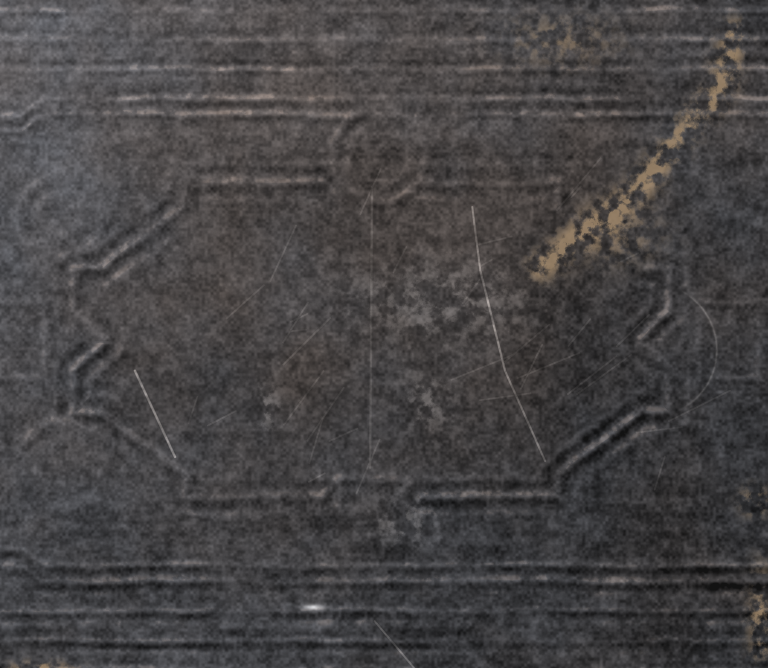
This texture is drawn by a WebGL 1 fragment shader. Its source:

```glsl
precision highp float;
uniform vec2 u_resolution;

float hash(vec2 p) {
  vec3 h = fract(vec3(p.xyx) * .1031);
  h += dot(h, h.yzx + 33.33);
  return fract((h.x + h.y) * h.z);
}
float noise(vec2 p) {
  vec2 i = floor(p), f = fract(p);
  f = f * f * (3. - 2. * f);
  return mix(mix(hash(i), hash(i + vec2(1, 0)), f.x),
             mix(hash(i + vec2(0, 1)), hash(i + vec2(1, 1)), f.x), f.y);
}
float fbm(vec2 p) {
  float sum = 0., amp = .53;
  for (int i = 0; i < 4; i++) {
    sum += amp * noise(p);
    p = mat2(1.6, 1.2, -1.2, 1.6) * p + 7.3;
    amp *= .5;
  }
  return sum;
}
float segment(vec2 p, vec2 a, vec2 b) {
  vec2 ab = b - a;
  return length(p - a - ab * clamp(dot(p - a, ab) / dot(ab, ab), 0., 1.));
}
float ridge(float d, float width) { return exp(-d * d / (width * width)); }
float blob(vec2 p, vec2 centre, vec2 radius) { return ridge(length((p - centre) / radius), 1.); }
float scratch(vec2 p, vec2 a, vec2 b, float width) {
  return 1. - smoothstep(width * .3, width * 1.7, segment(p, a, b));
}

// Notched panel border in one folded quadrant
float frameDistance(vec2 q) {
  float d = segment(q, vec2(.075, .235), vec2(.28, .235));
  d = min(d, segment(q, vec2(.28, .235), vec2(.28, .202)));
  d = min(d, segment(q, vec2(.28, .202), vec2(.404, .108)));
  d = min(d, segment(q, vec2(.404, .108), vec2(.446, .108)));
  d = min(d, segment(q, vec2(.446, .108), vec2(.446, .045)));
  return min(d, segment(q, vec2(.446, .045), vec2(.401, .003)));
}

// Height of the pressed ornament
float relief(vec2 p) {
  vec2 c = p - vec2(.557, .491);
  c += .005 * (vec2(noise(p * 22.), noise(p * 22. + 40.)) - .5);
  vec2 q = abs(c);
  float frame = frameDistance(q);
  float h = ridge(frame, .007) + .5 * ridge(frame - .027, .007) - .6 * ridge(frame - .014, .01);
  float jog = .024 * smoothstep(.49, .53, -c.x);
  for (int i = 0; i < 5; i++) {
    float k = float(i), rail = .337 + .024 * min(k, 1.) + .044 * max(k - 1., 0.);
    float d = q.y - rail + jog * step(k, 1.5);
    h += .7 * ridge(d, .005) - .5 * ridge(d - .011, .006);
  }
  h += .7 * blob(vec2(mod(p.x, .052), q.y), vec2(.026, .428), vec2(.011));
  float medal = length(c - vec2(.01, .277));
  h += 1.1 * ridge(medal - .07, .008) + .7 * ridge(medal - .045, .008);
  float boss = segment(vec2(q.x, c.y), vec2(0, -.208), vec2(.05, -.208));
  boss = min(boss, segment(vec2(q.x, c.y), vec2(.05, -.208), vec2(.075, -.235)));
  h += ridge(boss, .007);
  float scroll = length(q - vec2(.465, .187));
  h += .8 * ridge(scroll - .063, .009) + .6 * ridge(scroll - .032, .01);
  vec2 box = abs(q - vec2(.535, 0)) - vec2(.045, .055);
  h += .8 * ridge(max(box.x, box.y), .007);
  float border = max(smoothstep(.37, .46, q.x), smoothstep(.23, .27, q.y));
  float worn = mix(.35, 1.1, smoothstep(.3, .65, fbm(p * 8. + 3.)));
  return h * worn + (fbm(p * 24.) - .5) * (.7 + 1.2 * border);
}

void main() {
  vec2 p = gl_FragCoord.xy / u_resolution.y;
  float flecks = fbm(p * 75. + 9.), weave = noise(p * 230.);
  float streaks = noise(p * vec2(6, 95)) + .6 * noise(p * vec2(14, 160)) - .8;

  // Faded cloth, palest at upper left
  float height = relief(p);
  float light = clamp(height - relief(p + vec2(-.003, .0045)), -1., 1.);
  float tone = mix(.218, .3, p.y) + .06 * (.55 - p.x);
  tone += .045 * blob(p, vec2(0, .95), vec2(.4, .35)) - .035 * blob(p, vec2(.87, .47), vec2(.1, .12));
  tone += .07 * (fbm(p * 7.) - .5) + .06 * streaks * smoothstep(.15, .3, abs(p.y - .49));
  tone += .1 * (weave - .5) + .17 * (flecks - .5);
  tone += .095 * light + .035 * clamp(height, -1., 1.);
  float warmth = blob(p, vec2(.62, .68), vec2(.5, .4)) + 1.2 * (fbm(p * 9. + 20.) - .5);
  vec3 tint = mix(vec3(.98, .99, 1.04), vec3(1.06, .98, .95), clamp(warmth, 0., 1.));
  vec3 colour = max(tone, .07) * tint;
  // Brown rubbing on raised edges
  colour += vec3(.09, .07, .055) * smoothstep(.2, .8, light) * smoothstep(.4, .65, flecks);

  // Pale scuffs
  float scuff = blob(p, vec2(.66, .55), vec2(.13, .055)) + blob(p, vec2(.64, .4), vec2(.035, .045));
  scuff += blob(p, vec2(.4, .39), vec2(.02, .035)) + blob(p, vec2(.605, .22), vec2(.04, .035));
  colour += vec3(.12, .115, .11) * scuff * smoothstep(.42, .68, flecks);

  // Ochre wear along the diagonal and the margins
  float trail = segment(p, vec2(1.1, .95), vec2(1.08, .87));
  trail = min(trail, segment(p, vec2(1.08, .87), vec2(.95, .71)));
  trail = min(trail, segment(p, vec2(.95, .71), vec2(.81, .6)));
  float wear = ridge(trail, .021) + .6 * blob(p, vec2(.92, .65), vec2(.06, .04));
  wear += .5 * blob(p, vec2(.84, .94), vec2(.08, .035)) + blob(p, vec2(.06, 0), vec2(.045, .01));
  wear += blob(p, vec2(1.14, .07), vec2(.018, .07)) + blob(p, vec2(1.13, .25), vec2(.02));
  wear *= smoothstep(.35, .72, flecks);
  colour = mix(colour, vec3(.64, .54, .42), clamp(wear, 0., .8));
  colour += .5 * blob(p, vec2(.469, .091), vec2(.013, .004));

  // Long scratches and scattered hairlines
  float cuts = .8 * scratch(p, vec2(.707, .69), vec2(.719, .595), .0015);
  cuts = max(cuts, .9 * scratch(p, vec2(.719, .595), vec2(.756, .445), .0016));
  cuts = max(cuts, .7 * scratch(p, vec2(.756, .445), vec2(.816, .31), .0015));
  cuts = max(cuts, scratch(p, vec2(.202, .445), vec2(.262, .316), .0017));
  cuts = max(cuts, .3 * scratch(p, vec2(.557, .72), vec2(.554, .3), .0017));
  cuts = max(cuts, .6 * scratch(p, vec2(.561, .07), vec2(.62, 0), .0014));
  float arc = ridge(length(p - vec2(.973, .476)) - .1, .0018);
  cuts = max(cuts, .5 * arc * smoothstep(1.01, 1.05, p.x));
  for (int i = 0; i < 34; i++) {
    float k = float(i) + 1., angle = mix(.1, 1.4, hash(vec2(k, 23)));
    vec2 start = vec2(.27 + .75 * hash(vec2(k, 3)), .26 + .46 * hash(vec2(k, 11)));
    vec2 reach = vec2(cos(angle), sin(angle)) * mix(.02, .11, hash(vec2(k, 37)));
    cuts = max(cuts, .25 * scratch(p, start, start + reach, .0013));
  }
  colour += vec3(.29, .28, .27) * cuts * (.3 + flecks);
  gl_FragColor = vec4(clamp(colour, 0., 1.), 1.);
}
```
